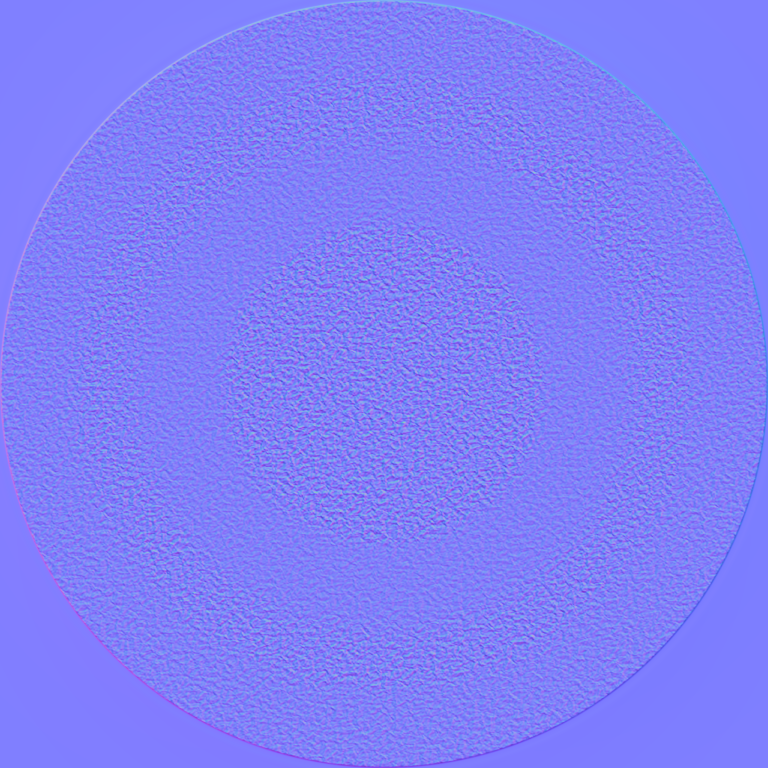
This texture map is drawn by a Shadertoy shader. Its source:

```glsl
vec2 hashGradient(vec2 cell) {
    vec3 q = fract(vec3(cell.xyx) * vec3(0.1031, 0.1030, 0.0973));
    q += dot(q, q.yzx + 33.33);
    float angle = 6.2832 * fract((q.x + q.y) * q.z);
    return vec2(cos(angle), sin(angle));
}

float gradientNoise(vec2 p) {
    vec2 i = floor(p), f = p - i;
    vec2 u = f * f * f * (f * (f * 6.0 - 15.0) + 10.0);
    float a = dot(hashGradient(i), f);
    float b = dot(hashGradient(i + vec2(1, 0)), f - vec2(1, 0));
    float c = dot(hashGradient(i + vec2(0, 1)), f - vec2(0, 1));
    float d = dot(hashGradient(i + vec2(1, 1)), f - vec2(1, 1));
    return mix(mix(a, b, u.x), mix(c, d, u.x), u.y);
}

// Fine leathery grain, slightly stretched sideways
float grainHeight(vec2 p) {
    vec2 q = p * vec2(140.0, 172.0);
    q += 0.3 * gradientNoise(q * 0.6 + 7.0);
    return gradientNoise(q) + 0.5 * gradientNoise(q * 1.83 + 31.0);
}

// Grain strength: rough core, calmer band, wide rough ring, medium border
float roughness(float r) {
    float core = 1.0 - smoothstep(0.19, 0.225, r);
    float ring = smoothstep(0.29, 0.35, r) * (1.0 - smoothstep(0.375, 0.42, r));
    float border = smoothstep(0.36, 0.42, r);
    return 0.46 + 0.44 * core + 0.34 * ring + 0.1 * border;
}

void mainImage(out vec4 fragColor, in vec2 fragCoord) {
    float pixel = 1.0 / min(iResolution.x, iResolution.y);
    vec2 p = (fragCoord - 0.5 * iResolution.xy) * pixel;
    float r = length(p);
    vec2 outward = p / max(r, 0.0001);
    float edge = r - 0.499;
    float disc = 1.0 - smoothstep(-pixel, pixel, edge);

    // Surface slope from height differences
    vec2 e = vec2(0.0015, 0.0);
    float h = grainHeight(p);
    vec2 slope = vec2(grainHeight(p + e.xy) - h, grainHeight(p + e.yx) - h);
    vec2 tilt = -slope * vec2(0.9, 1.0) * roughness(r) * disc;

    // Hairline bevel on the rim, a faint lip and a wide falloff outside
    vec2 bevel = outward * vec2(-1.0, 1.0);
    float line = exp(-pow(edge / 0.0013, 2.0));
    float lip = exp(-pow((edge - 0.008) / 0.004, 2.0));
    float falloff = (1.0 - disc) * exp(-max(edge, 0.0) / 0.09);
    tilt += bevel * (0.45 * line - 0.03 * lip + 0.05 * falloff);

    // Blue fades faster than the normal on the grained face
    vec3 normal = normalize(vec3(tilt, 1.0));
    vec3 color = 0.5 + 0.5 * normal;
    color.r += 0.004 * disc;
    color.b -= disc * (0.02 + 0.25 * dot(tilt, tilt));
    fragColor = vec4(color, 1.0);
}
```
